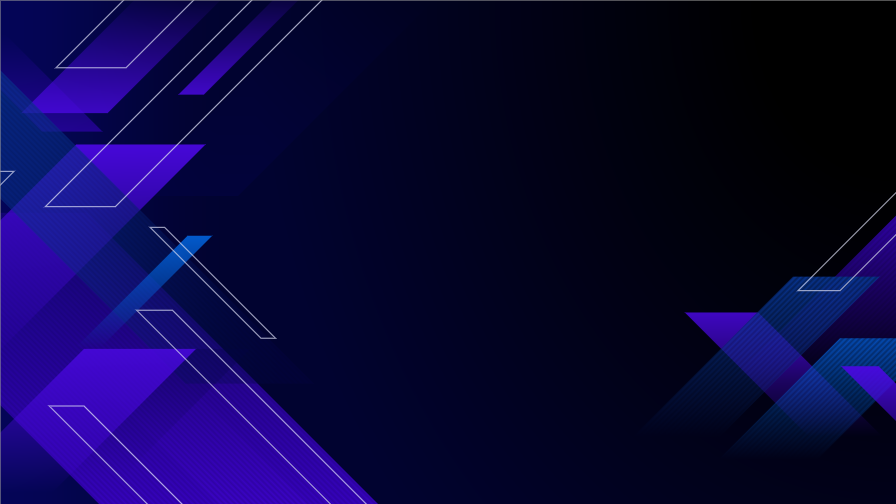
A Shadertoy shader for this background:

```glsl
// Dark navy backdrop with clusters of translucent violet and blue slanted panels
// at the left and right, crossed by thin pale outlines. Each panel is a distance
// function of a 45 degree parallelogram, in a space 9 units high and 16 wide.

float pixelSize() { return 9.0 / iResolution.y; }

// Signed distance; sides bound x - lean * y, span bounds y.
float slantDist(vec2 p, float lean, vec2 sides, vec2 span) {
    float across = p.x - lean * p.y;
    float sideDist = max(sides.x - across, across - sides.y) * 0.7071;
    return max(sideDist, max(span.x - p.y, p.y - span.y));
}

// Blends a filled panel; opacity runs from the bottom (x) to the top (y).
void panel(inout vec3 col, vec2 p, float lean, vec2 sides, vec2 span,
           vec3 tint, vec2 opacity, float stripes) {
    float px = pixelSize();
    float cover = clamp(0.5 - slantDist(p, lean, sides, span) / px, 0.0, 1.0);
    float t = clamp((p.y - span.x) / (span.y - span.x), 0.0, 1.0);
    float wave = abs(fract((p.x - lean * p.y) / 0.1) - 0.5) * 2.0;
    float alpha = cover * mix(opacity.x, opacity.y, t);
    col = mix(col, tint * (1.0 - stripes * wave), alpha);
}

// Blends the thin border of a panel.
void outline(inout vec3 col, vec2 p, float lean, vec2 sides, vec2 span) {
    float px = pixelSize();
    float d = abs(slantDist(p, lean, sides, span));
    float cover = clamp((0.01 - d) / px + 0.5, 0.0, 1.0);
    col = mix(col, vec3(0.85, 0.86, 0.95), 0.75 * cover);
}

void mainImage(out vec4 fragColor, in vec2 fragCoord) {
    vec2 p = fragCoord / iResolution.xy * vec2(16.0, 9.0);
    const vec3 violet = vec3(0.29, 0.03, 0.88);
    const vec3 indigo = vec3(0.21, 0.01, 0.74);
    const vec3 azure = vec3(0.01, 0.37, 0.83);
    const vec3 ocean = vec3(0.03, 0.21, 0.58);
    const vec3 navy = vec3(0.01, 0.01, 0.27);

    // Backdrop: black at the upper right, navy toward the left
    float r = length((p - vec2(16.0, 9.0)) * vec2(1.0, 0.8));
    float glow = clamp((r - 2.5) * 0.021, 0.0, 0.19);
    vec3 col = vec3(0.03, 0.06, 1.0) * glow;
    col += vec3(0.01, 0.01, 0.15) * smoothstep(4.0, 0.0, p.x);

    // Faint large panels behind the left cluster
    panel(col, p, 1.0, vec2(-3.2, -1.25), vec2(5.5, 9.0), navy, vec2(0.5, 0.0), 0.0);
    panel(col, p, -1.0, vec2(1.77, 6.75), vec2(0.0, 5.2), indigo, vec2(1.0, 0.3), 0.12);
    panel(col, p, -1.0, vec2(3.9, 5.5), vec2(0.0, 2.2), violet, vec2(0.25, 0.0), 0.2);

    // Upper left panels
    panel(col, p, -1.0, vec2(7.4, 8.48), vec2(6.65, 8.4), indigo, vec2(0.6, 0.0), 0.0);
    panel(col, p, 1.0, vec2(-6.6, -5.06), vec2(6.98, 9.0), violet, vec2(0.8, 0.05), 0.0);
    panel(col, p, 1.0, vec2(-4.125, -3.67), vec2(7.31, 9.0), violet, vec2(0.85, 0.1), 0.0);

    // Middle left: violet wedge, long blue band and small bright bar
    panel(col, p, 1.0, vec2(-5.06, -2.75), vec2(2.6, 6.42), violet, vec2(0.0, 0.95), 0.0);
    float bandFade = smoothstep(5.6, 0.0, p.x);
    panel(col, p, -1.0, vec2(5.46, 7.75), vec2(2.15, 9.0),
          mix(navy, ocean, bandFade), vec2(0.35, 0.75), 0.15);
    panel(col, p, 1.0, vec2(-1.44, -1.0), vec2(2.8, 4.79), azure, vec2(0.0, 0.95), 0.0);

    // Lower left wedge with its shadow
    panel(col, p, 1.0, vec2(0.73, 1.7), vec2(0.5, 2.77), navy, vec2(0.0, 0.3), 0.0);
    panel(col, p, 1.0, vec2(-1.27, 0.73), vec2(0.2, 2.77), violet, vec2(0.0, 0.85), 0.0);

    // Right cluster
    panel(col, p, 1.0, vec2(10.85, 14.0), vec2(2.2, 5.2), indigo, vec2(0.0, 0.9), 0.15);
    panel(col, p, -1.0, vec2(15.65, 16.96), vec2(1.2, 3.42), violet, vec2(0.0, 0.85), 0.0);
    panel(col, p, 1.0, vec2(10.1, 11.65), vec2(1.2, 4.06), ocean, vec2(0.0, 0.95), 0.35);
    panel(col, p, 1.0, vec2(12.04, 13.8), vec2(0.8, 2.96), azure, vec2(0.0, 0.8), 0.35);
    panel(col, p, -1.0, vec2(17.48, 18.15), vec2(0.8, 2.46), violet, vec2(0.2, 0.95), 0.0);

    // Thin outlines
    outline(col, p, 1.0, vec2(-6.79, -5.54), vec2(7.79, 10.0));
    outline(col, p, 1.0, vec2(-4.5, -3.25), vec2(5.31, 10.0));
    outline(col, p, 1.0, vec2(-8.0, -5.69), vec2(4.0, 5.94));
    outline(col, p, -1.0, vec2(7.62, 7.88), vec2(2.96, 4.94));
    outline(col, p, -1.0, vec2(5.9, 6.54), vec2(-1.0, 3.46));
    outline(col, p, -1.0, vec2(2.63, 3.25), vec2(-1.0, 1.75));
    outline(col, p, 1.0, vec2(10.44, 11.19), vec2(3.81, 10.0));

    // Pale hairline along the top and left borders
    float border = min(p.x, 9.0 - p.y);
    col = mix(col, vec3(0.6), 0.6 * (1.0 - smoothstep(0.005, 0.025, border)));
    fragColor = vec4(col, 1.0);
}
```
